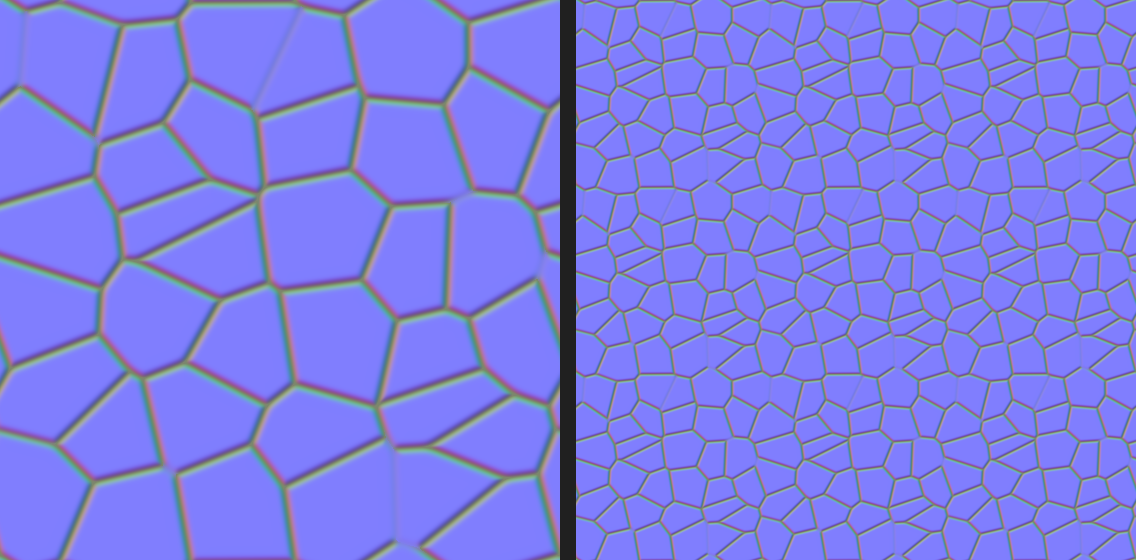
Left: one tile. Right: repeated 3 by 3.
Give the GLSL for this texture map, as a Shadertoy shader.

```glsl
const int CELLS = 6; // whole cells per tile side

// Random pair per cell, wrapped so the tile repeats
vec2 cellHash(ivec2 cell) {
    uvec2 c = uvec2((cell + 4 * CELLS) % CELLS);
    uint h = (c.x * 1597u + c.y * 3571u + 77u) * 747796405u;
    h = (h ^ (h >> 15)) * 2246822519u;
    h = (h ^ (h >> 13)) * 3266489917u;
    h ^= h >> 16;
    return vec2(h & 65535u, h >> 16) / 65536.0;
}

vec2 site(ivec2 cell) {
    return vec2(cell) + 0.04 + 0.92 * cellHash(cell);
}

// Faint for a few borders, full for the rest; the same from both sides
float borderStrength(ivec2 a, ivec2 b) {
    float r = fract(17.3 * (cellHash(a).x + cellHash(b).x));
    return mix(0.12, 1.0, smoothstep(0.02, 0.10, r));
}

ivec2 nearestCell(vec2 p) {
    ivec2 base = ivec2(floor(p)), best = base;
    float bestDist = 1e3;
    for (int y = -2; y <= 2; y++)
    for (int x = -2; x <= 2; x++) {
        ivec2 cell = base + ivec2(x, y);
        float d = distance(p, site(cell));
        if (d < bestDist) { bestDist = d; best = cell; }
    }
    return best;
}

void mainImage(out vec4 fragColor, in vec2 fragCoord) {
    vec2 p = fragCoord / iResolution.xy * float(CELLS);
    ivec2 home = nearestCell(p);
    vec2 center = site(home);

    // Soft minimum over the borders rounds the corners where grooves meet
    float total = 0.0, strength = 0.0;
    vec2 toward = vec2(0.0);
    for (int y = -2; y <= 2; y++)
    for (int x = -2; x <= 2; x++) {
        if (x == 0 && y == 0) continue;
        ivec2 cell = home + ivec2(x, y);
        vec2 other = site(cell);
        vec2 dir = normalize(other - center);
        float weight = exp(-70.0 * dot(0.5 * (center + other) - p, dir));
        total += weight;
        toward += weight * dir;
        strength += weight * borderStrength(home, cell);
    }
    float edge = max(-log(total) / 70.0, 0.0) / 0.046;
    toward /= total;
    strength /= total;

    // Groove profile: walls tilt red and green, the floor dims blue
    float groove = strength * exp(-edge * edge);
    vec2 tilt = vec2(-toward.x, toward.y) * 0.46 * edge * groove;
    vec3 color = vec3(0.5, 0.495, 0.995);
    color.rg += tilt + vec2(-0.012, 0.03) * groove;
    color.b -= 0.57 * groove;
    fragColor = vec4(color, 1.0);
}
```
